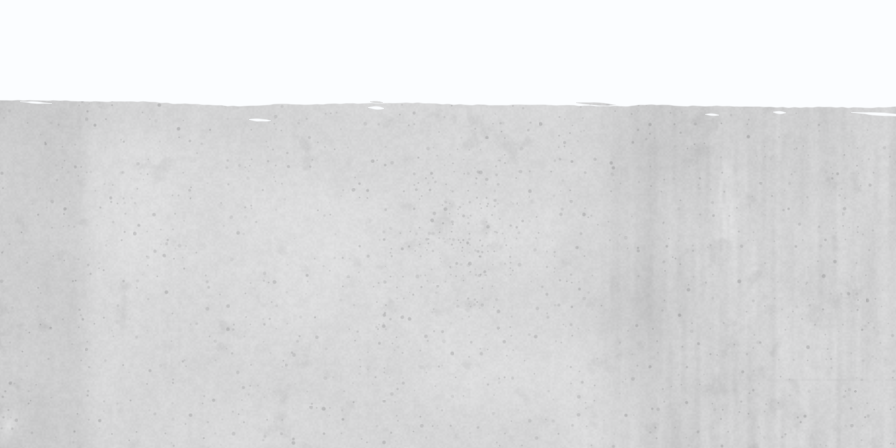
Write a Shadertoy shader that draws this texture.

```glsl
// Pale weathered concrete wall with a ragged top edge under a white band.
#define WHITE vec3(0.984, 0.992, 1.0)
#define CONCRETE vec3(0.846, 0.847, 0.850)
#define EDGE_LEFT 0.776
#define EDGE_RIGHT 0.760
#define EDGE_ROUGH 0.007
#define CLOUD_DEPTH 0.050
#define STREAK_DEPTH 0.034
#define GRAIN_DEPTH 0.026
#define PIT_DEPTH 0.11

float hash(vec2 p) {
    vec3 q = fract(p.xyx * vec3(0.1031, 0.1030, 0.0973));
    q += dot(q, q.yzx + 33.33);
    return fract((q.x + q.y) * q.z);
}

float noise(vec2 p) {
    vec2 i = floor(p), f = fract(p);
    f = f * f * (3.0 - 2.0 * f);
    return mix(mix(hash(i), hash(i + vec2(1, 0)), f.x),
               mix(hash(i + vec2(0, 1)), hash(i + vec2(1, 1)), f.x), f.y);
}

float fbm(vec2 p) {
    float sum = 0.0, amp = 0.5;
    for (int i = 0; i < 5; i++) {
        sum += amp * noise(p);
        p = mat2(1.6, 1.2, -1.2, 1.6) * p + 7.3;
        amp *= 0.5;
    }
    return sum;
}

// Soft elliptical spot
float blob(vec2 p, vec2 centre, vec2 radius) {
    vec2 d = (p - centre) / radius;
    return exp(-dot(d, d));
}

// Thin tapered horizontal flake with a slight tilt
float sliver(vec2 p, vec2 centre, float halfLength, float thickness, float px) {
    vec2 d = p - centre;
    d.y += d.x * 0.06;
    float u = d.x / halfLength;
    float width = thickness * (1.0 - u * u) * (0.7 + 0.6 * noise(p * 70.0));
    return smoothstep(px, -px, abs(d.y) - width) * step(abs(u), 1.0);
}

// Height of the torn edge: a gentle slope, a dip and small ragged steps
float edgeHeight(float x) {
    float slope = mix(EDGE_LEFT, EDGE_RIGHT, x * 0.5);
    float dip = 0.009 * exp(-pow((x - 0.53) / 0.13, 2.0));
    float steps = noise(vec2(x * 13.0, 3.0)) - 0.5;
    float fray = noise(vec2(x * 75.0, 9.0)) - 0.5;
    return slope - dip + EDGE_ROUGH * (0.6 * steps + 0.3 * fray);
}

// Scattered round pits, one candidate per cell
float pits(vec2 p, float px) {
    float cluster = blob(p, vec2(1.03, 0.47), vec2(0.12, 0.17));
    float total = 0.0;
    for (int i = 0; i < 3; i++) {
        float scale = 32.0 + 21.0 * float(i);
        vec2 cell = floor(p * scale) + 40.0 * float(i);
        vec2 centre = 0.25 + 0.5 * vec2(hash(cell), hash(cell + 17.0));
        float radius = mix(0.0015, 0.0042, pow(hash(cell + 31.0), 3.0));
        float d = length(fract(p * scale) - centre) / scale - radius;
        float chance = 0.07 + 0.30 * cluster;
        float present = step(hash(cell + 53.0), chance);
        total += present * smoothstep(px, -px, d) * (0.3 + 0.7 * hash(cell + 71.0));
    }
    return min(total, 1.0);
}

// Broad light and dark zones of the wall
float zones(vec2 p) {
    float wobble = 0.05 * (fbm(p * 5.0) - 0.5);
    float left = 1.0 - smoothstep(0.16, 0.23, p.x + wobble);
    float right = smoothstep(1.30, 1.45, p.x + wobble);
    float tone = -0.046 * left - 0.027 * right;
    tone -= 0.026 * blob(p, vec2(1.50, 0.66), vec2(0.16, 0.18));
    tone -= 0.020 * blob(p, vec2(1.42, 0.28), vec2(0.12, 0.20));
    tone -= 0.014 * blob(p, vec2(0.45, 0.73), vec2(0.45, 0.05));
    tone -= 0.012 * blob(p, vec2(0.98, 0.58), vec2(0.14, 0.16));
    tone += 0.018 * blob(p, vec2(0.70, 0.45), vec2(0.45, 0.25));
    tone += 0.020 * blob(p, vec2(1.78, 0.20), vec2(0.09, 0.13));
    return tone;
}

vec3 wall(vec2 p, float px) {
    float tone = zones(p) + CLOUD_DEPTH * (fbm(p * 6.0 + 4.0) - 0.48);
    // Vertical streaks, strongest on the right
    float streak = noise(vec2(p.x * 95.0, p.y * 5.0)) + noise(vec2(p.x * 40.0, p.y * 3.0)) - 1.0;
    tone += STREAK_DEPTH * streak * (0.15 + 0.75 * smoothstep(1.3, 1.45, p.x));
    // Pale run of lime and a chalky corner
    float run = blob(p, vec2(1.625, 0.55), vec2(0.025, 0.09));
    tone += 0.09 * run * noise(vec2(p.x * 120.0, p.y * 14.0));
    tone += 0.08 * blob(p, vec2(0.02, 0.05), vec2(0.03)) * noise(p * 60.0);
    // Faint horizontal seam at the lower right
    float seam = blob(p, vec2(1.86, 0.152), vec2(0.20, 0.003));
    tone -= 0.035 * seam * noise(p * vec2(30.0, 8.0));
    // Grain, mottling and pits
    tone += GRAIN_DEPTH * (noise(p * 230.0) - 0.5 + 0.7 * (noise(p * 85.0) - 0.5));
    tone -= 0.03 * smoothstep(0.62, 0.80, fbm(p * 22.0 + 11.0));
    tone -= PIT_DEPTH * pits(p, px);
    return CONCRETE + tone;
}

void mainImage(out vec4 fragColor, in vec2 fragCoord) {
    vec2 p = fragCoord / iResolution.y;
    p.x *= 2.0 * iResolution.y / iResolution.x;
    float px = 1.0 / iResolution.y;
    float cover = smoothstep(px, -px, p.y - edgeHeight(p.x));
    // Loose flakes above the edge, then white chips below it
    cover = max(cover, sliver(p, vec2(0.84, 0.772), 0.015, 0.002, px));
    cover = max(cover, sliver(p, vec2(1.33, 0.768), 0.045, 0.003, px));
    float chips = sliver(p, vec2(0.08, 0.771), 0.035, 0.002, px);
    chips = max(chips, sliver(p, vec2(0.58, 0.732), 0.025, 0.003, px));
    chips = max(chips, sliver(p, vec2(0.84, 0.759), 0.018, 0.004, px));
    chips = max(chips, sliver(p, vec2(1.59, 0.744), 0.016, 0.002, px));
    chips = max(chips, sliver(p, vec2(1.74, 0.749), 0.015, 0.003, px));
    chips = max(chips, sliver(p, vec2(1.97, 0.745), 0.070, 0.003, px));
    fragColor = vec4(mix(WHITE, wall(p, px), cover * (1.0 - chips)), 1.0);
}
```
